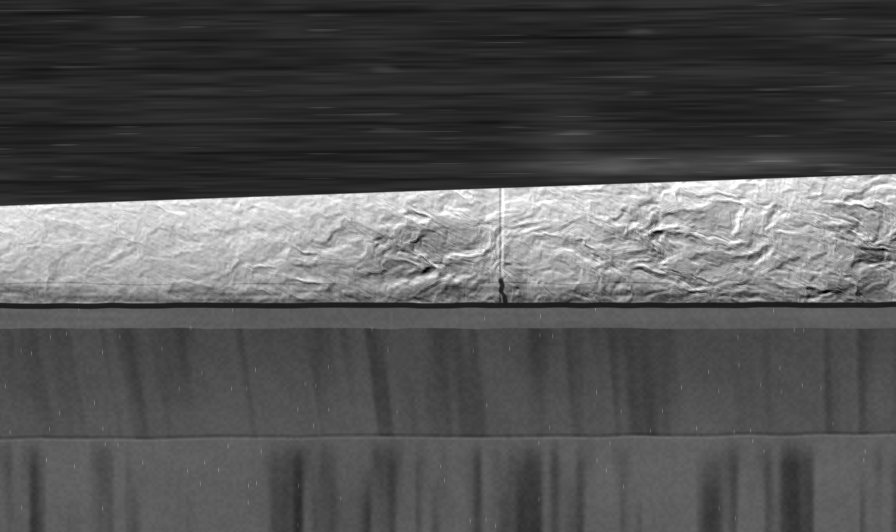
A Shadertoy shader for this texture:

```glsl
float hash(vec2 p) {
    return fract(sin(dot(p, vec2(127.1, 311.7))) * 43758.5453);
}

float noise(vec2 p) {
    vec2 i = floor(p), f = fract(p);
    f = f * f * (3.0 - 2.0 * f);
    return mix(mix(hash(i), hash(i + vec2(1, 0)), f.x),
               mix(hash(i + vec2(0, 1)), hash(i + vec2(1, 1)), f.x), f.y);
}

float fbm(vec2 p) {
    float sum = 0.0, amp = 0.5;
    for (int i = 0; i < 5; i++) {
        sum += amp * noise(p);
        p = mat2(1.6, 1.2, -1.2, 1.6) * p + 7.3;
        amp *= 0.5;
    }
    return sum;
}

// Soft elliptical spot
float blob(vec2 p, vec2 centre, vec2 radius) {
    vec2 d = (p - centre) / radius;
    return exp(-dot(d, d));
}

// Soft line of given half width
float band(float d, float halfWidth, float soft) {
    return 1.0 - smoothstep(halfWidth - soft, halfWidth + soft, abs(d));
}

// Height of the wrinkled skin on the bright wall
float wrinkles(vec2 p) {
    vec2 q = p * vec2(17.0, 27.0);
    q += 2.2 * vec2(fbm(q * 0.6), fbm(q * 0.6 + 19.0));
    return 1.0 - abs(2.0 * fbm(q) - 1.0);
}

// Dark boards with long grain
float ceilingTone(vec2 uv) {
    float y = uv.y - 0.012 * uv.x;
    float grain = noise(vec2(uv.x * 5.0, y * 75.0)) - 0.5;
    float fine = noise(vec2(uv.x * 22.0, y * 230.0)) - 0.5;
    float tone = 0.155 + 0.055 * grain + 0.06 * fine;
    tone += 0.05 * (fbm(uv * vec2(5.0, 12.0)) - 0.5);
    float scratch = noise(vec2(uv.x * 14.0 + 5.0, y * 150.0));
    tone += 0.09 * smoothstep(0.8, 1.0, scratch);
    tone -= 0.035 * band(fract(y * 19.0) - 0.5, 0.05, 0.05);
    // Reflected light close to the wall
    float haze = blob(uv, vec2(0.70, 0.685), vec2(0.12, 0.025))
               + 0.7 * blob(uv, vec2(0.86, 0.70), vec2(0.10, 0.022))
               + 0.35 * blob(uv, vec2(0.63, 0.75), vec2(0.05, 0.05));
    return tone + haze * (0.06 + 0.18 * fbm(uv * vec2(16.0, 50.0)));
}

float wallTone(vec2 uv, vec2 p, float top) {
    float depth = (top - uv.y) / (top - 0.43);
    float tone = mix(0.86, 0.63, smoothstep(0.0, 1.0, depth));
    tone += 0.12 * (fbm(p * vec2(7.0, 9.0)) - 0.5);
    float rough = blob(uv, vec2(0.46, 0.54), vec2(0.09, 0.07))
                + blob(uv, vec2(0.75, 0.55), vec2(0.09, 0.08))
                + 1.1 * blob(uv, vec2(0.97, 0.55), vec2(0.07, 0.09));
    tone -= rough * (0.06 + 0.27 * fbm(p * vec2(22.0, 32.0)));
    float relief = wrinkles(p) - wrinkles(p + vec2(-0.003, 0.005));
    tone += relief * (0.5 + 0.75 * rough + 0.3 * smoothstep(0.35, 0.6, uv.x));
    tone += 0.1 * (noise(p * vec2(150.0, 190.0)) - 0.5);
    // Stained strip along the foot
    float foot = 1.0 - smoothstep(0.455, 0.475, uv.y + 0.012 * noise(vec2(uv.x * 14.0, 2.0)));
    tone -= foot * (0.05 + 0.22 * noise(vec2(uv.x * 20.0, uv.y * 170.0)));
    tone -= 0.14 * band(uv.y - 0.464 - 0.006 * noise(vec2(uv.x * 25.0, 4.0)), 0.001, 0.002)
          * smoothstep(0.3, 0.7, noise(vec2(uv.x * 18.0, 8.0)));
    // Vertical joint with a patch and dark crack at its base
    float joint = uv.x - 0.5605;
    tone += 0.17 * band(joint - 0.0008, 0.0012, 0.0015);
    tone -= 0.22 * band(joint + 0.0024, 0.0008, 0.0014);
    tone -= 0.18 * blob(uv, vec2(0.577, 0.477), vec2(0.008, 0.02));
    tone -= 0.15 * blob(uv, vec2(0.542, 0.472), vec2(0.014, 0.004));
    float wander = 0.006 * (noise(vec2(uv.y * 95.0, 3.0)) - 0.5);
    float crack = band(joint - wander - 0.001, 0.0025, 0.0015);
    return mix(tone, 0.1, 0.9 * crack * (1.0 - smoothstep(0.472, 0.484, uv.y)));
}

// Rain stains running down the concrete
float streaks(float x, float y) {
    float wide = noise(vec2(x * 28.0, y * 2.0));
    float thin = noise(vec2(x * 105.0, y * 4.0 + 9.0));
    return smoothstep(0.42, 0.9, 0.55 * wide + 0.45 * thin);
}

float concreteTone(vec2 uv, vec2 p, float px) {
    float mottle = 0.05 * (fbm(p * 9.0) - 0.5) + 0.035 * (noise(p * 170.0) - 0.5);
    float ledge = 0.355 + 0.03 * noise(vec2(uv.x * 9.0, uv.y * 120.0));
    float lean = uv.x + 0.12 * (uv.y - 0.28) * (1.0 - uv.x);
    float panel = mix(0.315, 0.275, smoothstep(0.18, 0.38, uv.y));
    panel -= 0.075 * streaks(lean, uv.y) - 0.012;
    float base = 0.37 - 0.16 * streaks(uv.x + 3.0, uv.y) * smoothstep(0.19, 0.12, uv.y);
    base -= 0.05 * blob(uv, vec2(0.38, 0.08), vec2(0.09, 0.12));
    float ledgeEdge = 0.381 + 0.003 * noise(vec2(uv.x * 30.0, 1.0));
    float baseEdge = 0.172 + 0.009 * uv.x + 0.004 * noise(vec2(uv.x * 24.0, 6.0));
    float tone = mix(panel, ledge, smoothstep(-px, px, uv.y - ledgeEdge));
    tone = mix(base, tone, smoothstep(-px, px, uv.y - baseEdge));
    tone += 0.05 * band(uv.y - baseEdge + 0.003, 0.001, 0.003);
    tone -= 0.06 * band(uv.y - baseEdge - 0.004, 0.002, 0.003);
    // Sparse pale chips
    vec2 cell = p * vec2(38.0, 28.0), id = floor(cell);
    vec2 offset = fract(cell) - 0.2 - 0.6 * vec2(hash(id), hash(id + 31.0));
    float chip = blob(offset, vec2(0.0), vec2(0.04, 0.11)) * step(0.88, hash(id + 57.0));
    return tone + mottle + 0.16 * chip;
}

void mainImage(out vec4 fragColor, in vec2 fragCoord) {
    vec2 uv = fragCoord / iResolution.xy;
    vec2 p = fragCoord / iResolution.y;
    float px = 1.0 / iResolution.y;
    float top = 0.613 + 0.06 * uv.x;
    float gap = 0.424 + 0.002 * uv.x + 0.002 * (noise(vec2(uv.x * 40.0, 5.0)) - 0.5);
    float tone = mix(concreteTone(uv, p, px), wallTone(uv, p, top), smoothstep(-px, px, uv.y - gap));
    // Shadow gap and bright upper rim of the wall
    tone = mix(tone, 0.1, 0.95 * band(uv.y - gap - 0.001, 0.005, 0.002));
    tone += 0.09 * band(uv.y - top + 0.005, 0.002, 0.004);
    tone = mix(tone, ceilingTone(uv), smoothstep(-px, px, uv.y - top));
    fragColor = vec4(vec3(clamp(tone, 0.0, 1.0)), 1.0);
}
```
